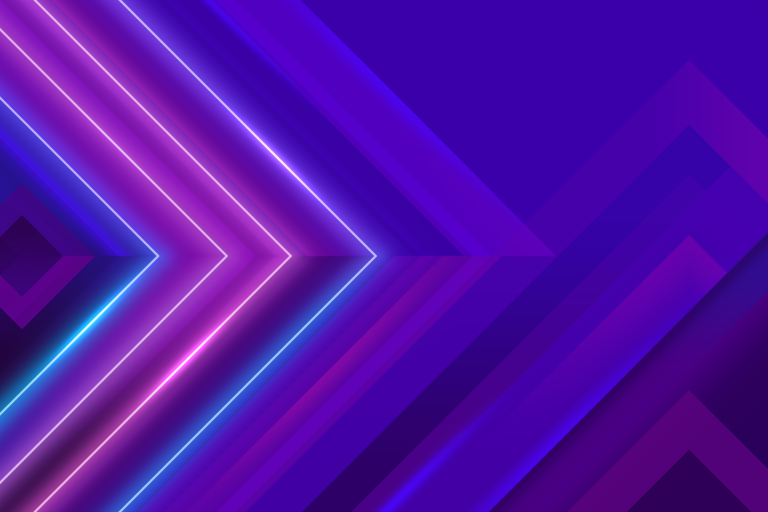
Reproduce this background procedurally as a Shadertoy shader.

```glsl
// Neon chevrons glowing over layered translucent violet diagonals
#define CORE_WIDTH 0.0021
#define GLOW_WIDTH 0.030
#define GLOW_GAIN 0.72
#define FLARE_LENGTH 0.075
#define STRIP_COUNT 26.0
#define STRIP_CONTRAST 0.07
#define ROOF_X 1.346

const vec3 BLUE = vec3(0.235, 0.0, 0.67);
const vec3 VIOLET = vec3(0.34, 0.0, 0.78);
const vec3 PURPLE = vec3(0.42, 0.01, 0.68);
const vec3 MAGENTA = vec3(0.56, 0.04, 0.67);
const vec3 DARK = vec3(0.17, 0.0, 0.36);
const vec3 MAROON = vec3(0.14, 0.0, 0.22);
const vec3 NAVY = vec3(0.15, 0.07, 0.58);
const vec3 ELECTRIC = vec3(0.29, 0.02, 1.0);

float hash(float n) { return fract(sin(n * 12.99) * 4375.5); }

// Antialiased step, flat band, and bands that fade away from one crisp edge
float over(float edge, float x) {
    float aa = 1.0 / iResolution.y;
    return smoothstep(edge - aa, edge + aa, x);
}
float band(float a, float b, float x) { return over(a, x) - over(b, x); }
float fadeOut(float a, float b, float x) { return over(a, x) * (1.0 - smoothstep(a, b, x)); }
float fadeIn(float a, float b, float x) { return smoothstep(a, b, x) * (1.0 - over(b, x)); }
float bell(float x, float width) { return exp(-x * x / (width * width)); }

// Distance to a right-pointing chevron with its tip at the given x
float chevronDistance(vec2 p, float tipX) {
    vec2 q = vec2(p.x - tipX, abs(p.y - 0.5));
    vec2 dir = vec2(-0.70711, 0.70711);
    return length(q - dir * max(dot(q, dir), 0.0));
}

// Left side: nested chevron strips and small diamonds
vec3 chevronLayers(vec3 col, vec2 p) {
    float c = p.x + abs(p.y - 0.5);
    float low = 1.0 - over(0.5, p.y);
    float high = 1.0 - low;
    float nearTip = 1.0 - smoothstep(0.0, 0.42, abs(p.y - 0.5));

    col = mix(col, VIOLET, 0.75 * band(0.906, 1.086, c) * high);
    col = mix(col, PURPLE, 0.30 * fadeIn(0.90, 1.086, c) * high * nearTip);
    col = mix(col, PURPLE, 0.65 * band(0.82, 0.98, c) * low);
    col = mix(col, MAGENTA, 0.85 * fadeOut(0.865, 0.93, c) * low * bell(p.y - 0.27, 0.20));
    col = mix(col, vec3(0.21, 0.0, 0.62), 0.8 * band(0.70, 0.82, c));
    col = mix(col, PURPLE, 0.5 * band(0.77, 0.82, c) * low);
    col = mix(col, mix(vec3(0.32, 0.0, 0.62), DARK, 0.55 * low), band(0.568, 0.734, c));
    col = mix(col, MAGENTA, 0.55 * fadeOut(0.60, 0.69, c) * (0.35 + 0.65 * high));
    col = mix(col, mix(PURPLE, MAROON, low * (1.0 - nearTip)), band(0.443, 0.568, c));
    col = mix(col, MAGENTA, 0.6 * band(0.443, 0.568, c) * nearTip);
    col = mix(col, mix(PURPLE, NAVY, 0.6 * low * (1.0 - nearTip)), band(0.309, 0.443, c));
    col = mix(col, MAGENTA, 0.5 * band(0.309, 0.443, c) * nearTip);

    // Innermost wedge, blue above and nearly black below
    float wedge = 1.0 - over(0.309, c);
    vec3 wedgeColor = mix(MAROON, NAVY, smoothstep(0.25, 0.62, p.y));
    col = mix(col, wedgeColor, wedge);
    col = mix(col, ELECTRIC, 0.55 * bell(c - 0.235, 0.025) * high * wedge);
    float diamond = abs(p.x - 0.043) + abs(p.y - 0.5);
    col = mix(col, vec3(0.27, 0.01, 0.52), 0.75 * (1.0 - over(0.143, diamond)));
    col = mix(col, vec3(0.40, 0.0, 0.56), 0.7 * band(0.08, 0.143, diamond) * low);
    col = mix(col, MAROON, 0.7 * (1.0 - over(0.08, diamond)) * smoothstep(0.40, 0.58, p.y));

    float strip = hash(floor(c * STRIP_COUNT)) - 0.5;
    col *= 1.0 + 2.0 * STRIP_CONTRAST * strip * (1.0 - over(0.96, c));

    // Electric edges along the upper arms
    col = mix(col, ELECTRIC, 0.75 * fadeIn(1.03, 1.088, c) * high * bell(p.y - 0.83, 0.20));
    return mix(col, ELECTRIC, 0.7 * bell(c - 0.906, 0.014) * smoothstep(0.72, 1.0, p.y));
}

// Right side: roof shapes pointing up, cut by long rising diagonals
vec3 roofLayers(vec3 col, vec2 p) {
    float roof = 1.0 - p.y - abs(p.x - ROOF_X);
    float d = p.x + 1.0 - p.y;
    float right = smoothstep(1.25, 1.5, p.x);
    float bottom = 1.0 - smoothstep(0.05, 0.62, p.y);
    col = mix(col, mix(PURPLE, DARK, 0.4 * bottom), (0.22 + 0.5 * right) * band(0.117, 0.244, roof));
    col = mix(col, mix(vec3(0.21, 0.01, 0.66), DARK, 0.85 * bottom), over(0.244, roof));
    col = mix(col, PURPLE, 0.45 * band(0.34, 0.41, roof) * (0.4 + 0.6 * bottom));
    col = mix(col, vec3(0.28, 0.0, 0.69), 0.85 * band(1.752, 1.953, d) * over(0.244, roof));
    col = mix(col, PURPLE, 0.85 * fadeOut(0.459, 0.62, roof) * smoothstep(0.1, 0.5, p.y));

    // Shaded lower corner
    float corner = over(1.953, d);
    col = mix(col, mix(DARK, vec3(0.29, 0.0, 0.52), bell(d - 2.04, 0.10)), corner);
    col = mix(col, NAVY, 0.7 * band(1.953, 2.07, d) * smoothstep(0.25, 0.5, p.y));
    col = mix(col, vec3(0.36, 0.01, 0.50), 0.8 * band(0.762, 0.879, roof));
    col = mix(col, vec3(0.18, 0.0, 0.34), over(0.879, roof));
    col = mix(col, DARK, 0.6 * fadeOut(1.956, 2.0, d));

    // Electric edges fading as they climb
    col = mix(col, ELECTRIC, 0.9 * bell(d - 1.752, 0.018) * (1.0 - smoothstep(0.02, 0.27, p.y)));
    return mix(col, ELECTRIC, 0.75 * fadeIn(1.90, 1.955, d) * bell(p.y - 0.12, 0.22));
}

// Four neon tubes with separate upper and lower tints and a hot spot
vec3 neonTubes(vec3 col, vec2 p) {
    float tips[4] = float[](0.309, 0.443, 0.568, 0.734);
    float flares[4] = float[](0.37, 0.72, 0.297, 0.693);
    vec3 upper[4] = vec3[](vec3(0.36, 0.30, 0.95), vec3(0.72, 0.30, 0.82),
                           vec3(0.76, 0.34, 0.84), vec3(0.50, 0.32, 0.97));
    vec3 lower[4] = vec3[](vec3(0.04, 0.66, 0.92), vec3(0.68, 0.36, 0.84),
                           vec3(0.82, 0.32, 0.76), vec3(0.16, 0.50, 0.92));
    for (int i = 0; i < 4; i++) {
        float dist = chevronDistance(p, tips[i]);
        vec3 tint = mix(lower[i], upper[i], smoothstep(0.36, 0.58, p.y));
        float flare = bell(p.y - flares[i], FLARE_LENGTH) * (i == 1 ? 0.2 : 1.0);
        float glow = 0.65 * bell(dist, GLOW_WIDTH) + 0.35 * exp(-dist / GLOW_WIDTH);
        col = mix(col, tint, GLOW_GAIN * glow);
        col += tint * 0.6 * flare * bell(dist, 0.010);
        float core = 1.0 - smoothstep(0.4 * CORE_WIDTH, CORE_WIDTH + 0.7 / iResolution.y, dist);
        col = mix(col, mix(tint, vec3(1.0), 0.62 + 0.38 * flare), 0.92 * core);
    }
    return col;
}

void mainImage(out vec4 fragColor, in vec2 fragCoord) {
    vec2 p = fragCoord / iResolution.y;
    vec3 col = mix(BLUE, vec3(0.21, 0.0, 0.52), smoothstep(0.75, 1.6, length(p - vec2(0.8, 0.5))));
    col = chevronLayers(col, p);
    col = roofLayers(col, p);
    col = neonTubes(col, p);
    fragColor = vec4(clamp(col, 0.0, 1.0), 1.0);
}
```
